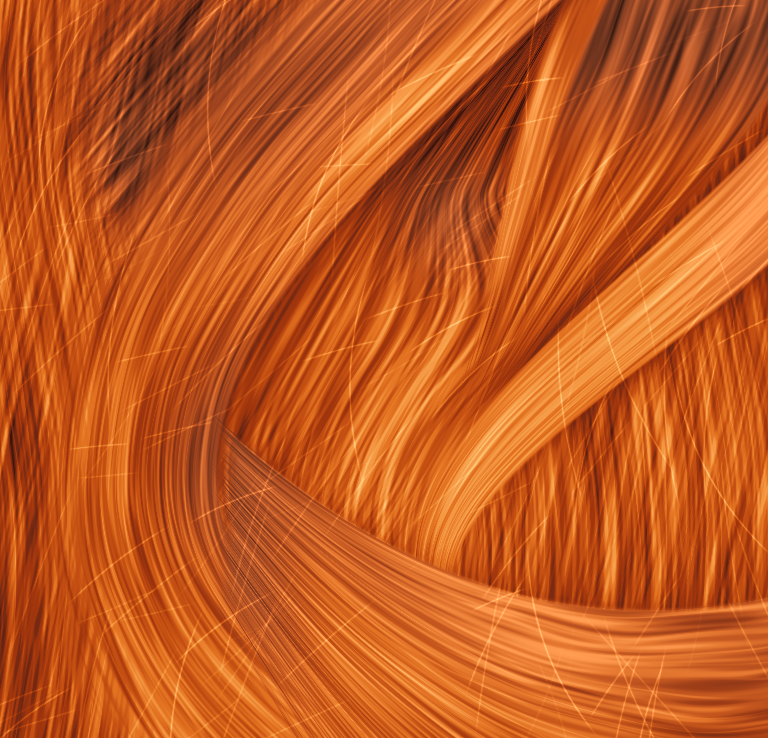
Reproduce this texture procedurally as a WebGL 2 fragment shader.

```glsl
#version 300 es
precision highp float;
// Overlapping locks of copper hair. Each lock is a ribbon between two cubic edges,
// filled with stretched gradient noise and laid back to front.
// A layer is (tone, coolness); one colour ramp turns the result into copper.
uniform vec2 u_resolution;
out vec4 outColor;

vec2 hash2(vec2 p) {
  vec3 a = fract(p.xyx * vec3(.1031, .103, .0973));
  a += dot(a, a.yzx + 33.33);
  return fract((a.xx + a.yz) * a.zy);
}

float corner(vec2 cell, vec2 offset) {
  return dot(hash2(cell) * 2. - 1., offset);
}

float noise(vec2 p) {
  vec2 i = floor(p), f = fract(p), e = vec2(1, 0);
  vec2 w = f * f * (3. - 2. * f);
  float low = mix(corner(i, f), corner(i + e, f - e), w.x);
  float high = mix(corner(i + e.yx, f - e.yx), corner(i + 1., f - 1.), w.x);
  return mix(low, high, w.y);
}

float ramp(float a, float b, float x) { return smoothstep(a, b, x); }

// Fine fibres with thin bright ridges: x runs across the lock, y along it
float strands(vec2 f, float seed) {
  f.x += .008 * noise(f * vec2(20, 6) + seed);
  float ridge = 1. - ramp(0., .1, abs(noise(f * vec2(75, 3) + seed + 31.)));
  return .4 * noise(f * vec2(45, 2.5) + seed) + .5 * noise(f * vec2(110, 4) + seed + 7.)
       + .62 * noise(f * vec2(210, 6) + seed + 19.) + .16 * ridge - .05;
}

// Cubic through four values at t = 0, 1/3, 2/3, 1
float curve(float k0, float k1, float k2, float k3, float t) {
  float a = 3. * t, b = a - 1., c = a - 2., d = a - 3.;
  return (a * c * d * k1 - a * b * d * k2) / 2. + (a * b * c * k3 - b * c * d * k0) / 6.;
}

// Position across a ribbon, and distance outside it
vec2 ribbon(float x, float lo, float hi) {
  return vec2((x - lo) / max(hi - lo, .01), max(lo - x, x - hi));
}

vec2 lay(vec2 under, vec2 over, float d, float feather, float shade) {
  under.x *= 1. - shade * exp(-max(d, 0.) * 36.);
  return mix(over, under, ramp(-feather, feather, d));
}

float spot(vec2 p, vec2 centre, vec2 size) {
  vec2 d = (p - centre) / size;
  return exp(-dot(d, d));
}

// One loose bent hair
float looseHair(vec2 p, float angle, float bend, float len) {
  float c = cos(angle), s = sin(angle);
  vec2 r = vec2(c * p.x - s * p.y, s * p.x + c * p.y);
  float d = (r.y - bend * r.x * r.x) / .0012;
  return exp(-d * d) * (1. - ramp(.6 * len, len, abs(r.x)));
}

vec3 copper(float t) {
  vec3 c = mix(vec3(.22, .07, .04), vec3(.46, .16, .07), ramp(0., .22, t));
  c = mix(c, vec3(.63, .21, .05), ramp(.22, .38, t));
  c = mix(c, vec3(.77, .31, .07), ramp(.38, .55, t));
  c = mix(c, vec3(.89, .45, .13), ramp(.55, .71, t));
  c = mix(c, vec3(.96, .6, .27), ramp(.71, .87, t));
  return mix(c, vec3(1, .78, .47), ramp(.87, 1.1, t));
}

void main() {
  vec2 q = gl_FragCoord.xy / u_resolution;
  q.y = 1. - q.y; // measured down from the top
  float x = q.x, y = q.y;

  // Loose hair behind, shadowed upper left
  float sway = x + .03 * sin(5. * y + 1.);
  float slanted = strands(vec2(x + .8 * y, y - x) * .8, 11.);
  float dark = spot(q, vec2(.27, .09), vec2(.15, .13)) + spot(q, vec2(.17, .22), vec2(.05, .09));
  float fibre = mix(strands(vec2(sway, y), 3.), slanted, min(dark * 1.5, 1.));
  fibre += .6 * strands(vec2(x + .22 * y, y), 13.);
  float tone = .56 - .27 * dark - .16 * (1. - ramp(0., .16, x)) * ramp(.4, .8, y);
  vec2 hair = vec2(tone + .7 * fibre, .5 * dark);

  // Edges shared by neighbouring locks
  float along = (y - .183) / .576;
  float sweepLeft = curve(.39, .156, .08, .17, y);
  float sweepRight = curve(.73, .417, .284, .56, y);
  float innerLeft = curve(.75, .672, .61, .5, y / .75);
  float goldLeft = curve(1., .805, .622, .54, along);

  // Shadowed hollow in the middle, brightening downward
  vec2 r = ribbon(x, sweepRight, mix(innerLeft, goldLeft + .02, ramp(.25, .5, y)));
  fibre = strands(vec2(r.x * .26, y), 23.) + .6 * strands(vec2(x + .55 * y, y), 29.);
  tone = mix(.35, .6, ramp(.12, .55, y)) + .2 * spot(q, vec2(.56, .66), vec2(.09, .2));
  float cool = .55 * spot(q, vec2(.59, .29), vec2(.07, .08));
  hair = lay(hair, vec2(tone + .7 * fibre, cool), max(r.y, y - .82), .012, 0.);

  // Inner lock: brown root, rust below, melting into the hollow
  r = ribbon(x, innerLeft, curve(1.06, .92, .7, .57, y / .75));
  fibre = strands(vec2(r.x * .21, y), 37.);
  tone = mix(.36, .6, ramp(.02, .24, y)) - .1 * ramp(.55, 1., r.x);
  cool = .65 - .65 * ramp(.04, .26, y);
  hair = lay(hair, vec2(tone + .75 * fibre, cool), max(r.y, (y - .48) * .08) + .008 * fibre, .008, 0.);

  // Slim bright lock
  r = ribbon(x, curve(.735, .68, .645, .61, y * 2.), curve(.79, .725, .675, .63, y * 2.));
  tone = .6 + .16 * ramp(0., .15, y) + .5 * strands(vec2(r.x * .05, y), 43.);
  hair = lay(hair, vec2(tone, .1), max(r.y, (y - .38) * .08), .006, .25 - .25 * ramp(.2, .4, y));

  // Golden lock from the right edge to the centre
  r = ribbon(x, goldLeft, curve(1.12, .983, .749, .595, along));
  fibre = strands(vec2(r.x * .14, y), 53.);
  cool = .35 * ramp(.85, 1., x);
  tone = .7 + .18 * spot(r, vec2(.5, r.y), vec2(.38, 1)) - .2 * cool;
  hair = lay(hair, vec2(tone + .5 * fibre, cool), max(r.y, y - .8) + .008 * fibre, .004, .5 - .5 * ramp(.5, .8, y));

  // Great sweep down the left, gold along its upper right
  r = ribbon(x, sweepLeft, sweepRight);
  fibre = strands(vec2(r.x * .27, y), 61.) + .25 * slanted * (1. - ramp(.2, .5, y));
  float gold = spot(vec2(r.x, y), vec2(.83, .15), vec2(.17, .22));
  float fold = spot(vec2(r.x, y), vec2(.98, .62), vec2(.28, .18));
  tone = .56 + .27 * gold - .15 * fold + .12 * ramp(.7, 1., y);
  cool = .45 * (1. - ramp(.1, .5, y)) * (1. - gold) + .5 * fold;
  float edge = max((sweepLeft - x) * .08, x - sweepRight) + .004 * fibre;
  hair = lay(hair, vec2(tone + .65 * fibre, cool), edge, .004, .6 * step(.5, r.x) * (1. - ramp(.55, .72, y)));

  // Lower lock fanning out to the right
  along = (x - .29) / .71;
  float top = curve(.576, .748, .822, .81, along), low = curve(.8, 1.15, 1.38, 1.5, along);
  r = ribbon(y, top, low);
  fibre = strands(vec2(r.x * .42, x), 71.);
  float root = 1. - ramp(.3, .45, x);
  tone = .62 - .18 * root + .14 * spot(q, vec2(.62, .89), vec2(.22, .09)) - .08 * ramp(.8, 1., x);
  cool = .32 + .25 * root - .25 * ramp(.1, .4, r.x) * (1. - root);
  edge = max(max(top - y, (y - low) * .08), (.295 - x) * .3) + .006 * fibre;
  hair = lay(hair, vec2(tone + .65 * fibre, cool), edge, .005, .25 * step(y, top) * ramp(.28, .36, x));

  // Loose hairs scattered over everything
  for (int i = 0; i < 170; i++) {
    vec2 centre = hash2(vec2(i, 5)), kind = hash2(vec2(i, 17));
    float angle = .05 + .8 * ramp(.5, .8, centre.x) * centre.y + 1.5 * kind.x;
    hair.x += .26 * kind.y * looseHair(q - centre, angle, 2.5 * kind.y - 1.2, .04 + .12 * kind.x);
  }

  float t = clamp(hair.x, 0., 1.1);
  vec3 sheen = vec3(.8, .44, .28) * (.24 + 1.25 * t);
  outColor = vec4(mix(copper(t), sheen, clamp(hair.y, 0., 1.)), 1);
}
```
